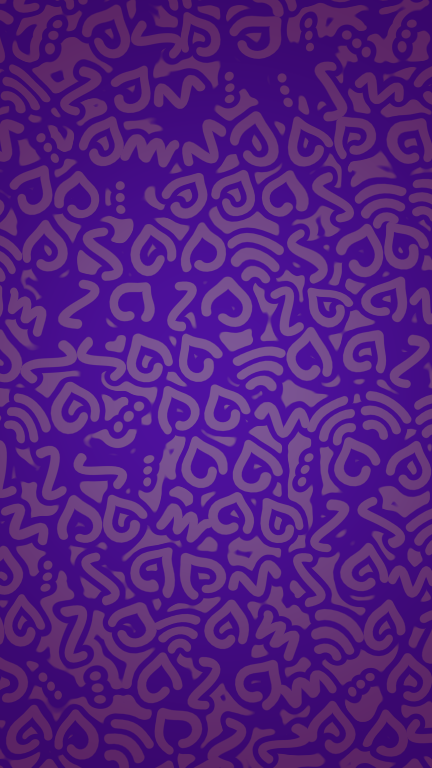
Write a WebGL 2 fragment shader that draws this pattern.

```glsl
#version 300 es
precision highp float;
// Doodle wallpaper: pointed leaves with curls, squiggles, arcs and dots in round ink strokes.
// One hashed motif sits in each staggered cell; broken contour lines of their distance
// field fill the gaps. A soft vignette tints ground and ink.
uniform vec2 u_resolution;
out vec4 fragColor;

const float ROWS = 13.5;             // pattern units per canvas height
const vec2 CELL = vec2(0.9, 0.95);   // motif spacing
const float STROKE = 0.081;          // half width of a stroke
const float FILL_OFFSET = 0.265;     // distance from motif to filler line
const float BREAK = 0.15;            // half length of a cut in filler lines
const float JITTER = 0.12;
const float TILT = 1.5;
const float WARP = 0.16;
const int STRANDS = 3;
const int STEPS = 8;                 // segments per strand
const vec3 GROUND_CENTER = vec3(0.31, 0.068, 0.63);
const vec3 GROUND_EDGE = vec3(0.22, 0.025, 0.42);
const vec3 INK_CENTER = vec3(0.49, 0.345, 0.59);
const vec3 INK_EDGE = vec3(0.355, 0.135, 0.39);

const int LEAF = 0, WAVE = 1, HOOK = 2, ARCS = 3, DOTS = 4;

vec3 hash3(vec2 cell) {
    uvec3 v = uvec3(ivec3(cell, 7) + 1000) * 1664525u + 1013904223u;
    v.x += v.y * v.z; v.y += v.z * v.x; v.z += v.x * v.y;
    v ^= v >> 16u;
    v.x += v.y * v.z; v.y += v.z * v.x; v.z += v.x * v.y;
    return vec3(v >> 8u) / 16777216.0;
}

vec2 noise2(vec2 p) {
    vec2 i = floor(p), f = fract(p);
    f = f * f * (3.0 - 2.0 * f);
    vec2 low = mix(hash3(i).xy, hash3(i + vec2(1, 0)).xy, f.x);
    vec2 high = mix(hash3(i + vec2(0, 1)).xy, hash3(i + vec2(1, 1)).xy, f.x);
    return mix(low, high, f.y);
}

float segment(vec2 p, vec2 a, vec2 b) {
    vec2 pa = p - a, ba = b - a;
    return length(pa - ba * clamp(dot(pa, ba) / max(dot(ba, ba), 1e-6), 0.0, 1.0));
}

float smoothMin(float a, float b, float k) {
    float h = max(k - abs(a - b), 0.0) / k;
    return min(a, b) - h * h * k * 0.25;
}

int pickKind(float r) {
    return r < 0.48 ? LEAF : r < 0.64 ? WAVE : r < 0.78 ? HOOK : r < 0.91 ? ARCS : DOTS;
}

vec2 polar(float radius, float angle) { return radius * vec2(sin(angle), cos(angle)); }

// Point at t along one strand; single-line motifs run through all strands.
vec2 motifPoint(int kind, float strand, float t, vec3 rnd) {
    float u = (strand + t) / float(STRANDS);
    if (kind == LEAF) {
        float split = 1.0 / 3.0;
        float angle = u < split ? (-1.3 - 0.7 * rnd.x) * (1.0 - 3.0 * u)
                                : (3.4 + 0.9 * rnd.y) * (u - split) * 1.5;
        float tip = 0.18 * exp(-4.0 * abs(angle));
        return polar(0.33 + tip - 0.19 * smoothstep(0.9, 4.2, angle), angle);
    }
    if (kind == WAVE) {
        float y = rnd.x < 0.5 ? 0.2 * sin(u * 9.42) : 0.36 * abs(sin(u * 7.85)) - 0.18;
        return vec2((u - 0.5) * 0.78, y);
    }
    if (kind == HOOK) {
        float s = mix(0.1, 3.04, u);
        return vec2(0.27 * sin(2.0 * s), 0.38 * cos(s));
    }
    if (kind == ARCS)
        return polar(0.2 + 0.25 * strand, mix(-1.0, 1.0, t) * (1.0 - 0.22 * strand)) - vec2(0, 0.45);
    return vec2(0.05 * strand, (strand - 1.0) * 0.21);
}

float motif(vec2 p, int kind, vec3 rnd) {
    float d = 9.0;
    for (int k = 0; k < STRANDS; k++) {
        vec2 a = motifPoint(kind, float(k), 0.0, rnd);
        for (int i = 1; i <= STEPS; i++) {
            vec2 b = motifPoint(kind, float(k), float(i) / float(STEPS), rnd);
            d = min(d, segment(p, a, b));
            a = b;
        }
    }
    return d;
}

// x: distance to the nearest motif line, y: the same blended between motifs.
vec2 motifField(vec2 p) {
    vec2 field = vec2(9.0);
    for (int j = -1; j <= 1; j++)
    for (int i = -1; i <= 1; i++) {
        float row = floor(p.y / CELL.y) + float(j);
        float shift = 0.5 * mod(row, 2.0);
        vec2 id = vec2(floor(p.x / CELL.x - shift) + float(i), row);
        vec3 place = hash3(id), look = hash3(id + 211.0);
        vec2 q = p - (id + vec2(shift, 0) + 0.5) * CELL - (place.xy - 0.5) * JITTER;
        if (dot(q, q) > 1.6) continue;
        float tilt = (place.z - 0.5) * TILT, c = cos(tilt), s = sin(tilt);
        q = mat2(c, s, -s, c) * q;
        if (look.y > 0.5) q.x = -q.x;
        float d = motif(q, pickKind(look.z), look);
        field = vec2(min(field.x, d), smoothMin(field.y, d, 0.1));
    }
    return field;
}

void main() {
    vec2 uv = gl_FragCoord.xy / u_resolution;
    vec2 p = gl_FragCoord.xy * ROWS / u_resolution.y;
    vec2 field = motifField(p + WARP * (noise2(p * 1.4) - 0.5));

    // Filler lines with rounded breaks
    float cut = max(BREAK - 0.6 * abs(noise2(p * 1.9 + 37.0).x - 0.5), 0.0);
    float filler = length(vec2(field.y - FILL_OFFSET, cut));
    float edge = min(field.x, filler) - STROKE;

    // Ink over ground, both darkening outwards
    float pixel = ROWS / u_resolution.y;
    float ink = 1.0 - smoothstep(-0.75 * pixel, 0.75 * pixel, edge);
    float shade = smoothstep(0.0, 1.05, length((uv - 0.5) * vec2(1.1, 1.8)));
    vec3 ground = mix(GROUND_CENTER, GROUND_EDGE, shade);
    fragColor = vec4(mix(ground, mix(INK_CENTER, INK_EDGE, shade), ink), 1.0);
}
```
